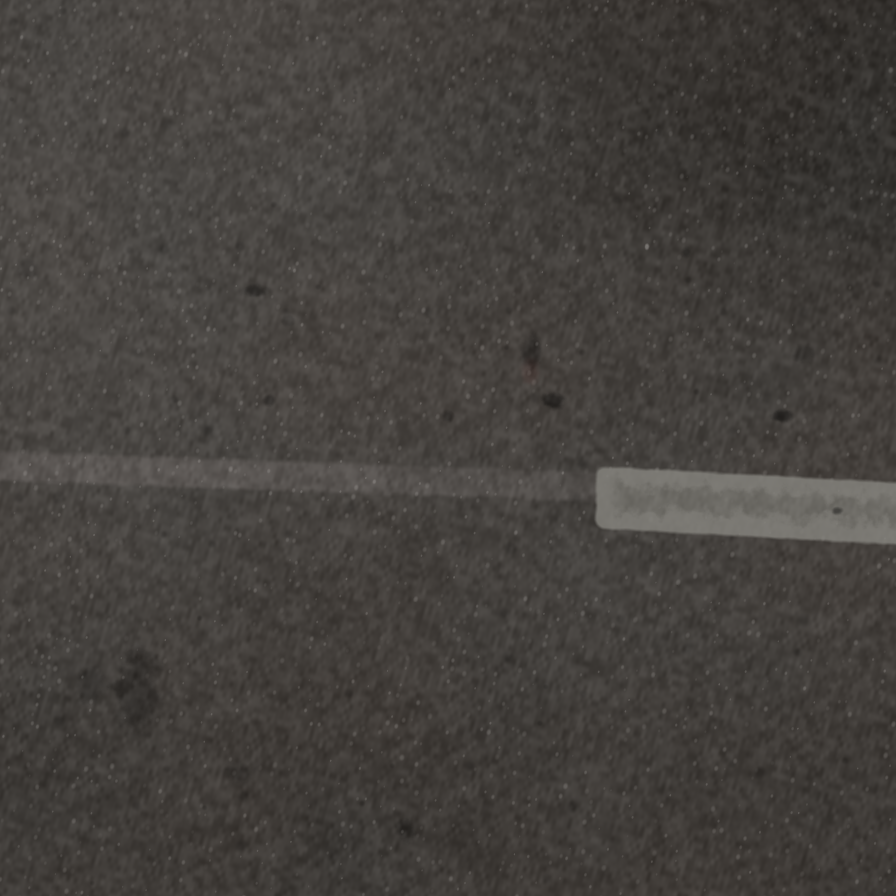
Write a three.js fragment shader that draws this texture.

```glsl
// Worn dark asphalt with a faded painted stripe running into a brighter lane dash.
#define ASPHALT vec3(0.262, 0.248, 0.234)
#define FADED_PAINT vec3(0.368, 0.350, 0.338)
#define FRESH_PAINT vec3(0.490, 0.482, 0.460)
#define GRAIN_SCALE 215.0
#define GRAIN_AMOUNT 0.115
#define SPECK_CELLS 120.0
#define SPECK_GLOW 0.085
#define PIT_CELLS 24.0
#define DASH_START 0.665
#define EDGE 0.0025

varying vec2 vUv;

float hash(vec2 p) {
  vec3 q = fract(vec3(p.xyx) * 0.1031);
  q += dot(q, q.yzx + 33.33);
  return fract((q.x + q.y) * q.z);
}

float noise(vec2 p) {
  vec2 i = floor(p), f = fract(p);
  f = f * f * (3.0 - 2.0 * f);
  return mix(mix(hash(i), hash(i + vec2(1.0, 0.0)), f.x),
             mix(hash(i + vec2(0.0, 1.0)), hash(i + vec2(1.0, 1.0)), f.x), f.y);
}

float fbm(vec2 p) {
  float sum = 0.0, amp = 0.5;
  for (int i = 0; i < 4; i++) {
    sum += amp * noise(p);
    p = p * 2.03 + 17.3;
    amp *= 0.5;
  }
  return sum / 0.9375;
}

// Soft dot at a random place in each cell; density is the filled share.
float scatter(vec2 p, float density, float radius, float seed) {
  vec2 cell = floor(p) + seed;
  vec2 center = 0.3 + 0.4 * vec2(hash(cell + 3.7), hash(cell + 9.1));
  float size = radius * (0.5 + hash(cell + 5.3));
  float spot = 1.0 - smoothstep(0.2, 1.0, length(fract(p) - center) / size);
  return spot * step(hash(cell), density);
}

// Ragged elliptical blot.
float stain(vec2 p, vec2 center, vec2 radius) {
  float ragged = 0.9 * (fbm(p * 90.0) - 0.5);
  return 1.0 - smoothstep(0.45, 1.3, length((p - center) / radius) + ragged);
}

float roundedBox(vec2 p, vec2 halfSize, float corner) {
  vec2 q = abs(p) - halfSize + corner;
  return length(max(q, 0.0)) + min(max(q.x, q.y), 0.0) - corner;
}

float darkStains(vec2 p) {
  float s = 0.70 * stain(p, vec2(0.284, 0.676), vec2(0.013, 0.007));
  s += 0.40 * stain(p, vec2(0.322, 0.642), vec2(0.007, 0.006));
  s += 0.60 * stain(p, vec2(0.592, 0.606), vec2(0.011, 0.021));
  s += 0.85 * stain(p, vec2(0.618, 0.552), vec2(0.013, 0.010));
  s += 0.85 * stain(p, vec2(0.873, 0.536), vec2(0.012, 0.007));
  s += 0.50 * stain(p, vec2(0.500, 0.535), vec2(0.008, 0.006));
  s += 0.60 * stain(p, vec2(0.301, 0.552), vec2(0.008, 0.007));
  s += 0.35 * stain(p, vec2(0.031, 0.700), vec2(0.013, 0.015));
  s += 0.50 * stain(p, vec2(0.153, 0.232), vec2(0.025, 0.046));
  s += 0.40 * stain(p, vec2(0.101, 0.234), vec2(0.016, 0.022));
  s += 0.55 * stain(p, vec2(0.453, 0.073), vec2(0.010, 0.015));
  s += 0.40 * stain(p, vec2(0.267, 0.138), vec2(0.019, 0.012));
  s += 0.60 * stain(p, vec2(0.766, 0.719), vec2(0.006, 0.006));
  s += 0.40 * stain(p, vec2(0.898, 0.605), vec2(0.014, 0.010));
  s += 0.45 * stain(p, vec2(0.909, 0.969), vec2(0.013, 0.011));
  return min(s, 1.0);
}

void main() {
  vec2 p = vUv;

  // Broad light: pale left, shaded upper right, dim lower edge.
  vec2 pale = (p - vec2(0.10, 0.74)) * vec2(1.0, 1.2);
  float shade = 0.034 * exp(-4.5 * dot(pale, pale));
  shade -= 0.060 * smoothstep(0.35, 0.95, p.x) * smoothstep(0.50, 0.90, p.y);
  shade -= 0.020 * (1.0 - smoothstep(0.05, 0.45, p.y));
  shade += 0.030 * (fbm(p * 6.0 + 4.0) - 0.5);
  vec3 color = ASPHALT + 0.002 + shade;
  color += (fbm(p * 5.0 + 31.0) - 0.5) * vec3(0.012, -0.004, -0.010);

  // Faded stripe, dissolving towards the dash.
  float wobble = 0.004 * (fbm(p * vec2(60.0, 90.0)) - 0.5);
  float stripeDist = abs(p.y - 0.480 + 0.035 * p.x + wobble) - 0.0165;
  float stripe = 1.0 - smoothstep(-0.004, 0.003, stripeDist);
  stripe *= 1.0 - smoothstep(DASH_START, DASH_START + 0.01, p.x);
  float wear = mix(0.88, 0.50, smoothstep(0.20, 0.60, p.x));
  color = mix(color, FADED_PAINT, stripe * wear * (0.75 + 0.5 * fbm(p * 70.0)));

  // Bright dash with rounded end and a scuffed centre band.
  vec2 q = vec2(p.x - DASH_START, p.y - 0.445 + 0.054 * (p.x - DASH_START));
  float dashDist = roundedBox(q - vec2(0.5, 0.0), vec2(0.5, 0.0345), 0.010) + 0.6 * wobble;
  float dash = 1.0 - smoothstep(-EDGE, EDGE, dashDist);
  float scuff = 1.0 - smoothstep(0.006, 0.020, abs(q.y - 0.002) + 0.030 * (fbm(p * 80.0) - 0.5));
  scuff *= smoothstep(0.010, 0.030, q.x);
  color = mix(color, FRESH_PAINT - 0.060 * scuff, dash * 0.96);

  // Stains, pits, uneven grain and mineral glints.
  color *= 1.0 - 0.45 * darkStains(p) * (1.0 - dash);
  color.r += 0.025 * stain(p, vec2(0.592, 0.585), vec2(0.010, 0.014));
  color *= 1.0 - 0.38 * stain(p, vec2(0.934, 0.430), vec2(0.006, 0.005));
  color *= 1.0 - 0.14 * scatter(p * PIT_CELLS, 0.16, 0.17, 11.0) * (1.0 - dash);
  vec2 turned = mat2(0.96, 0.28, -0.28, 0.96) * p;
  float grain = 0.55 * noise(turned * GRAIN_SCALE * vec2(1.1, 0.7)) - 0.5;
  grain += 0.45 * noise(turned.yx * GRAIN_SCALE * 0.42 + 50.0);
  color += GRAIN_AMOUNT * grain * mix(1.0, 0.25 + 0.4 * scuff, dash);
  vec2 glintSpace = turned * SPECK_CELLS * vec2(1.0, 0.75);
  float glint = scatter(glintSpace, 0.16, 0.30, 71.0) * (0.3 + hash(floor(glintSpace) + 23.0));
  color += SPECK_GLOW * glint * (1.0 - 0.85 * dash);
  color += 0.20 * stain(p, vec2(0.722, 0.725), vec2(0.003, 0.004));

  gl_FragColor = vec4(color, 1.0);
}
```
